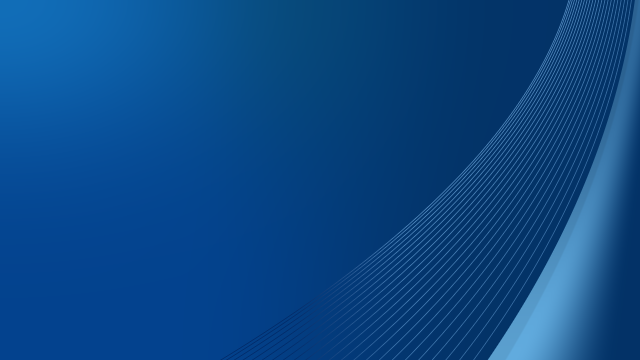
A Shadertoy shader for this background:

```glsl
// Deep blue backdrop with a sweeping ribbon of fine curved lines and a soft light edge.
// Two parabolas bound the ribbon; its lines are blends of them, and the glow
// fades to the right of the second one.

// Horizontal position (0..1) of the ribbon's two borders at height v
float leftBorder(float v)  { return 0.345 + v * (0.923 - 0.379 * v); }
float rightBorder(float v) { return 0.762 + v * (0.385 - 0.155 * v); }

vec3 backdrop(vec2 uv) {
    vec3 color = mix(vec3(0.012, 0.258, 0.555), vec3(0.010, 0.198, 0.405),
                     smoothstep(0.28, 0.78, uv.x));
    // Teal haze along the top
    vec2 haze = (uv - vec2(0.47, 1.0)) / vec2(0.20, 0.45);
    color = mix(color, vec3(0.02, 0.265, 0.43), 0.7 * exp(-dot(haze, haze)));
    // Light from the upper left corner
    vec2 corner = uv - vec2(0.0, 1.0);
    return color + vec3(0.055, 0.17, 0.165) * exp(-dot(corner * corner, vec2(8.0, 6.0)));
}

void mainImage(out vec4 fragColor, in vec2 fragCoord) {
    vec2 uv = fragCoord / iResolution.xy;
    float aspect = iResolution.x / iResolution.y;
    float pixel = 1.0 / iResolution.y;
    float left = leftBorder(uv.y);
    float right = rightBorder(uv.y);
    vec3 color = backdrop(uv);

    // Slopes of both borders, used to turn horizontal gaps into distances
    float leftSlope = 0.923 - 0.758 * uv.y;
    float rightSlope = 0.385 - 0.310 * uv.y;

    // Fine lines, packed closer on the left side
    float lines = 0.0;
    const float lineCount = 23.0;
    for (float i = 0.0; i < lineCount; i++) {
        float blend = pow(i / lineCount, 1.22);
        float slope = aspect * mix(leftSlope, rightSlope, blend);
        float dist = abs(uv.x - mix(left, right, blend)) * aspect / sqrt(1.0 + slope * slope);
        float coverage = clamp((0.001 + 0.5 * pixel - dist) / pixel, 0.0, 1.0);
        lines = max(lines, coverage * mix(0.75, 0.5, blend));
    }
    vec3 lineColor = mix(vec3(0.0, 0.13, 0.36), vec3(0.44, 0.67, 0.88),
                         smoothstep(0.44, 0.66, uv.x));
    color = mix(color, lineColor, lines);

    // Bright edge: wide and pale at the bottom, narrow and dim at the top
    float gap = uv.x - right;
    float low = 1.0 - uv.y;
    float glowWidth = 0.045 + 0.155 * low * low;
    float glow = 1.0 - smoothstep(0.2, 1.0, gap / glowWidth);
    vec3 glowColor = mix(vec3(0.38, 0.67, 0.87), vec3(0.18, 0.41, 0.61),
                         smoothstep(0.0, 0.85, uv.y));
    // Slightly darker rim that thins out upward
    float rim = 1.0 - smoothstep(-0.002, 0.002, gap - 0.006 - 0.022 * low * low);
    glowColor *= 1.0 - 0.07 * rim;
    float slope = aspect * rightSlope;
    float inside = clamp(0.5 + gap * aspect / sqrt(1.0 + slope * slope) / pixel, 0.0, 1.0);
    color = mix(color, glowColor, glow * inside);

    fragColor = vec4(color, 1.0);
}
```
